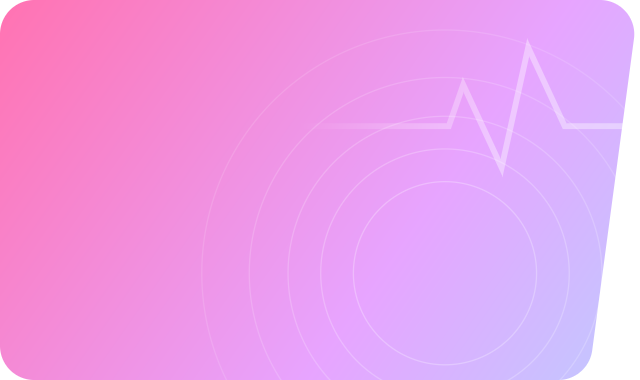
Give the GLSL for this background, as a Shadertoy shader.

```glsl
// A slanted, rounded card with a diagonal pink-to-periwinkle gradient on white.
// Faint concentric rings and a mitred pulse line are laid over it as
// translucent white strokes, all built from distance functions.

const vec3 PINK = vec3(1.0, 0.455, 0.705);
const vec3 VIOLET = vec3(0.906, 0.645, 1.0);
const vec3 PERIWINKLE = vec3(0.775, 0.77, 1.0);
const vec3 WHITE = vec3(1.0);

// Coverage of a shape with signed distance d, smoothed over one pixel
float coverage(float d, float pixel) {
    return clamp(0.5 - d / pixel, 0.0, 1.0);
}

// Three-stop gradient along a diagonal; p.y runs upward from 0 to 1
vec3 cardGradient(vec2 p) {
    float t = dot(vec2(p.x, 1.0 - p.y), vec2(0.82, 0.572));
    vec3 first = mix(PINK, VIOLET, clamp((t - 0.04) / 1.195, 0.0, 1.0));
    return mix(first, PERIWINKLE, clamp((t - 1.235) / 0.61, 0.0, 1.0));
}

// Rounded quad whose right side leans outward toward the top
float cardDistance(vec2 p, float radius, float baseWidth, float lean) {
    float inset = radius * sqrt(1.0 + lean * lean);
    float low = radius, high = 1.0 - radius;
    vec2 corner[4] = vec2[4](
        vec2(radius, low),
        vec2(baseWidth + lean * low - inset, low),
        vec2(baseWidth + lean * high - inset, high),
        vec2(radius, high));
    float nearest = 1e3;
    float deepest = -1e3;
    for (int i = 0; i < 4; i++) {
        vec2 a = corner[i];
        vec2 edge = corner[(i + 1) % 4] - a;
        vec2 q = p - a;
        float along = clamp(dot(q, edge) / dot(edge, edge), 0.0, 1.0);
        nearest = min(nearest, length(q - edge * along));
        deepest = max(deepest, dot(q, normalize(vec2(edge.y, -edge.x))));
    }
    return (deepest > 0.0 ? nearest : -nearest) - radius;
}

// Distance to the pulse line; bisectors at each joint give sharp mitres
float pulseDistance(vec2 p, float base) {
    vec2 knot[9] = vec2[9](
        vec2(0.70, base), vec2(0.76, base), vec2(1.181, base),
        vec2(1.219, 0.777), vec2(1.320, 0.559), vec2(1.390, 0.875),
        vec2(1.486, base), vec2(1.80, base), vec2(1.90, base));
    float d = 1e3;
    for (int i = 1; i < 7; i++) {
        vec2 a = knot[i], b = knot[i + 1];
        vec2 dir = normalize(b - a);
        vec2 startCut = normalize(a - knot[i - 1]) + dir;
        vec2 endCut = dir + normalize(knot[i + 2] - b);
        if (dot(p - a, startCut) >= 0.0 && dot(p - b, endCut) <= 0.0) {
            d = min(d, abs(dot(p - a, vec2(-dir.y, dir.x))));
        }
    }
    return d;
}

// Combined opacity of the rings, fainter as they widen
float ringOpacity(vec2 p, vec2 center, float halfWidth, float pixel) {
    float radii[5] = float[5](0.241, 0.327, 0.413, 0.515, 0.640);
    float clear = 1.0;
    for (int i = 0; i < 5; i++) {
        float d = abs(length(p - center) - radii[i]) - halfWidth;
        float strength = mix(0.27, 0.13, float(i) / 4.0);
        clear *= 1.0 - strength * coverage(d, pixel);
    }
    return 1.0 - clear;
}

void mainImage(out vec4 fragColor, in vec2 fragCoord) {
    // One unit is the canvas height
    float pixel = 1.0 / iResolution.y;
    vec2 p = fragCoord * pixel;

    vec3 color = cardGradient(p);

    // Rings
    color = mix(color, WHITE, ringOpacity(p, vec2(1.171, 0.281), 0.0017, pixel));

    // Pulse line, fading in from the left
    float pulse = coverage(pulseDistance(p, 0.668) - 0.0077, pixel);
    float fade = clamp((p.x - 0.79) / 0.52, 0.0, 1.0);
    color = mix(color, WHITE, 0.38 * fade * pulse);

    // Cut the card out of the white ground
    float card = coverage(cardDistance(p, 0.09, 1.548, 0.134), pixel);
    fragColor = vec4(mix(WHITE, color, card), 1.0);
}
```
